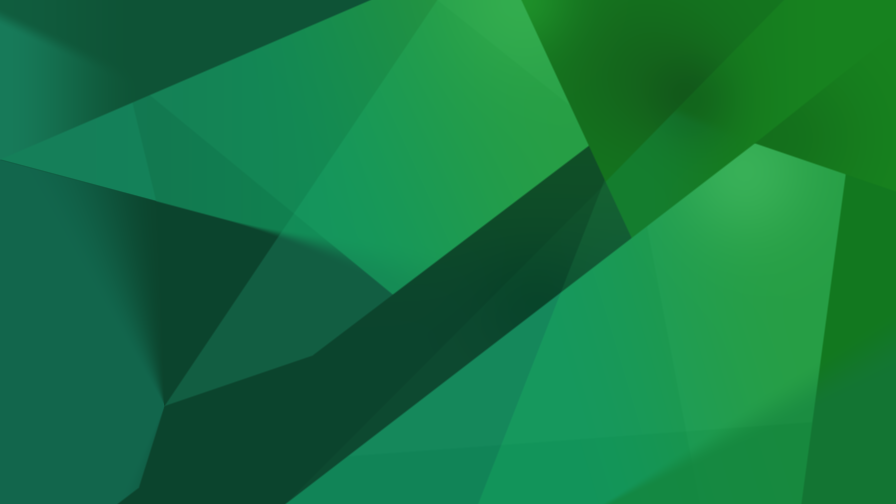
Give the GLSL for this background, as a WebGL 1 fragment shader.

```glsl
precision highp float;
// Overlapping translucent green facets with crisp folds and soft shadows.
uniform vec2 u_resolution;

#define EDGE_PIXELS 1.2
#define FOLD_STRENGTH 0.035
#define SHADOW_SOFTNESS 0.55
#define GLOW_STRENGTH 0.07
#define DEEP_GREEN vec3(0.045, 0.265, 0.175)
#define TEAL vec3(0.07, 0.40, 0.30)
#define JADE vec3(0.095, 0.54, 0.37)
#define EMERALD vec3(0.10, 0.61, 0.38)
#define LEAF vec3(0.15, 0.62, 0.27)
#define GRASS vec3(0.08, 0.46, 0.12)

// Corners of the folds on a 16 x 9 canvas.
const vec2 bandLeft = vec2(0.0, 6.15);
const vec2 bandTop = vec2(6.62, 9.0);
const vec2 apex = vec2(9.31, 9.0);
const vec2 bandTip = vec2(10.52, 6.4);
const vec2 bandEnd = vec2(11.27, 4.77);
const vec2 valley = vec2(5.58, 2.65);
const vec2 hinge = vec2(2.94, 1.75);
const vec2 foot = vec2(2.48, 0.29);
const vec2 panelFoot = vec2(5.1, 0.0);
const vec2 panelTop = vec2(13.48, 6.44);
const vec2 panelCorner = vec2(15.1, 5.87);
const vec2 cornerFold = vec2(2.25, 7.65);
const vec2 shadeFold = vec2(2.79, 5.4);
const vec2 knot = vec2(12.29, 6.92);

vec2 p;
float pixel;

// Signed distance to a line, positive on the left of a -> b.
float lineDistance(vec2 a, vec2 b) {
  vec2 d = normalize(b - a);
  return d.x * (p.y - a.y) - d.y * (p.x - a.x);
}

float softSide(vec2 a, vec2 b, float width) {
  return smoothstep(-width, width, lineDistance(a, b));
}

float side(vec2 a, vec2 b) {
  return softSide(a, b, pixel * EDGE_PIXELS);
}

float glow(vec2 center, float radius) {
  vec2 d = (p - center) / radius;
  return exp(-dot(d, d));
}

// Upper right: grass facets pinched around a dark knot.
vec3 grassFacets() {
  vec3 c = GRASS;
  float beyond = side(vec2(10.83, 5.77), vec2(14.0, 9.0));
  c += vec3(0.01, 0.05, 0.0) * (1.0 - beyond) * smoothstep(11.5, 15.0, p.x);
  c -= vec3(0.0, 0.06, 0.01) * beyond * glow(vec2(11.5, 7.7), 1.5);
  float under = side(vec2(16.0, 8.44), panelTop);
  c -= vec3(0.01, 0.06, 0.01) * under * glow(panelTop + vec2(0.6, 0.1), 1.4);
  c -= vec3(0.01, 0.07, 0.01) * glow(knot + vec2(0.1, 0.3), 0.8);
  float below = softSide(panelTop, knot, 0.12) * (1.0 - beyond);
  c += vec3(0.0, 0.03, 0.06) * below * (1.0 - smoothstep(11.5, 13.5, p.x));
  return c + GLOW_STRENGTH * vec3(0.5, 1.5, 0.6) * glow(apex, 0.9);
}

// Large lit band with its fan of folds.
vec3 litBand() {
  vec3 c = mix(JADE, EMERALD - 0.02, smoothstep(1.0, 7.0, p.x));
  c = mix(c, LEAF, smoothstep(5.5, 11.0, p.x + 0.45 * (p.y - 5.0)));
  float rightFan = side(hinge, vec2(7.81, 9.0));
  c -= FOLD_STRENGTH * vec3(0.3, 1.3, 0.9) * rightFan;
  c -= FOLD_STRENGTH * vec3(0.3, 0.9, 0.6) * side(vec2(7.0, 3.75), cornerFold);
  c += FOLD_STRENGTH * side(shadeFold, cornerFold) * vec3(0.2, 1.0, 0.9);
  c += 0.4 * FOLD_STRENGTH * side(vec2(7.81, 9.0), vec2(10.2, 7.1));
  return c + GLOW_STRENGTH * vec3(0.5, 0.6, 0.3) * glow(apex, 1.3);
}

// Everything left of the fold that falls from the apex.
vec3 westFacets() {
  vec3 c = litBand();
  float blur = mix(pixel * EDGE_PIXELS, SHADOW_SOFTNESS, smoothstep(4.0, 8.5, p.x));
  float shade = softSide(vec2(9.8, 3.54), bandLeft, blur);
  float inner = side(vec2(7.0, 3.75), cornerFold);
  float fan = side(hinge, vec2(7.81, 9.0));
  vec3 shadow = mix(vec3(0.07, 0.37, 0.26), DEEP_GREEN, fan);
  c = mix(c, shadow, shade * mix(0.2, 1.0, inner));

  // Teal wing, dark along its hinge.
  float spread = lineDistance(hinge, shadeFold) / max(length(p - hinge), 0.01);
  vec3 wing = mix(DEEP_GREEN, TEAL, smoothstep(-0.05, 0.5, spread));
  c = mix(c, wing, shade * side(hinge, shadeFold));

  // Upper left corner.
  float haze = softSide(cornerFold, vec2(0.0, 8.7), 0.15);
  haze = mix(0.25, 1.0, haze) * (1.0 - smoothstep(0.0, 2.6, p.x));
  vec3 corner = mix(vec3(0.055, 0.325, 0.21), vec3(0.09, 0.48, 0.35), haze);
  c = mix(c, corner, side(bandLeft, bandTop));

  // Dark diagonal trough.
  vec3 trough = mix(DEEP_GREEN, vec3(0.06, 0.31, 0.15), smoothstep(3.0, 6.5, p.y));
  float strip = side(panelFoot, vec2(10.67, 5.58));
  trough += 0.6 * FOLD_STRENGTH * vec3(0.3, 1.0, 0.6) * (1.0 - strip);
  float flap = side(vec2(10.83, 5.87), vec2(8.54, 0.0));
  trough += FOLD_STRENGTH * vec3(0.4, 1.6, 0.8) * flap;
  trough -= 0.02 * glow(vec2(9.6, 3.6), 1.0);
  float mask = max(side(bandTip, valley), side(valley, hinge));
  mask *= max(side(hinge, foot), side(foot, vec2(2.1, 0.0)));
  return mix(c, trough, mask);
}

// Bright lower right panel and the strip behind it.
vec3 eastPanel() {
  float low = softSide(vec2(16.0, 2.95), vec2(10.83, 0.0), 0.06 + 0.1 * max(p.x - 11.0, 0.0));
  vec3 strip = mix(vec3(0.07, 0.47, 0.12), vec3(0.075, 0.46, 0.20), low);
  vec3 c = mix(EMERALD, LEAF, smoothstep(9.5, 14.5, p.x + 0.3 * (p.y - 3.0)));
  c = mix(c, JADE, 0.9 * side(vec2(8.54, 0.0), vec2(10.83, 5.87)));
  c -= 0.4 * FOLD_STRENGTH * side(vec2(12.5, 0.0), vec2(11.46, 5.46));
  c = mix(c, vec3(0.09, 0.53, 0.25), 0.75 * low);
  c -= 0.4 * FOLD_STRENGTH * side(vec2(14.48, 1.46), vec2(8.75, 1.04));
  c += GLOW_STRENGTH * glow(panelTop - vec2(0.2, 0.5), 1.2);
  return mix(strip, c, side(vec2(14.31, 0.0), panelCorner));
}

void main() {
  p = gl_FragCoord.xy / u_resolution * vec2(16.0, 9.0);
  pixel = 9.0 / u_resolution.y;
  vec3 color = mix(grassFacets(), westFacets(), side(bandEnd, apex));
  float panel = side(panelTop, panelFoot) * side(vec2(16.0, 5.58), panelTop);
  color = mix(color, eastPanel(), panel);
  gl_FragColor = vec4(clamp(color, 0.0, 1.0), 1.0);
}
```
